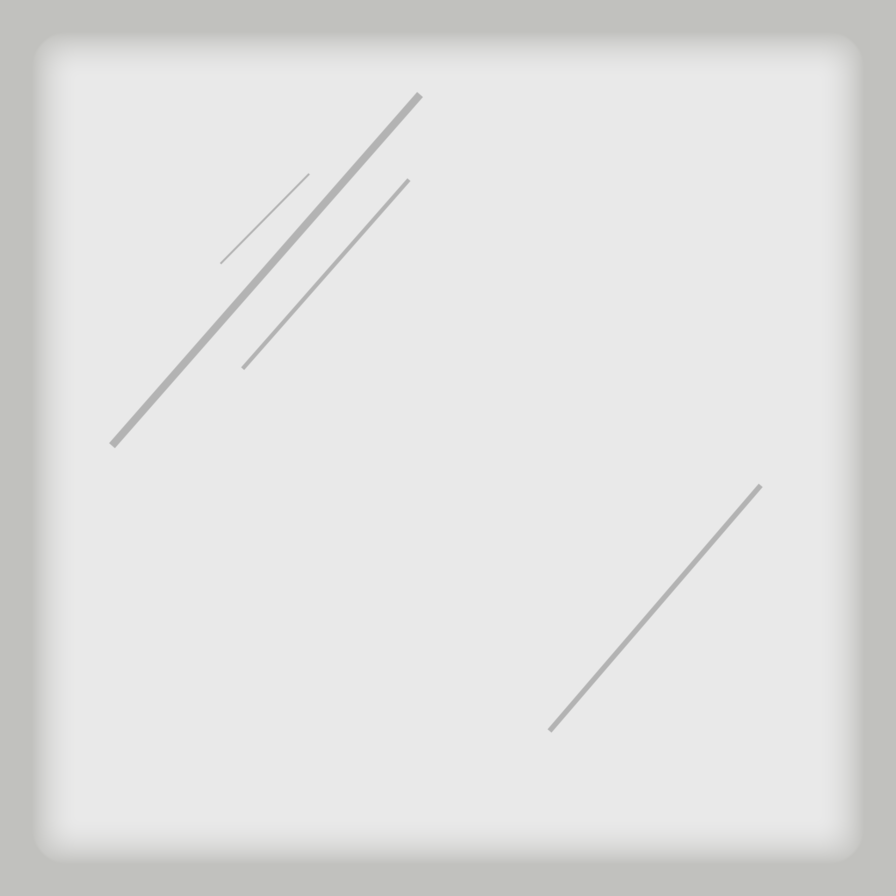
Write a three.js fragment shader that draws this background.

```glsl
varying vec2 vUv;

const vec3 FRAME_GREY = vec3(0.757, 0.757, 0.745);
const vec3 PANEL_GREY = vec3(0.914, 0.914, 0.914);
const vec3 STREAK_GREY = vec3(0.702, 0.702, 0.702);
const float EDGE_SOFTNESS = 0.001;

float roundedBox(vec2 p, float halfSize, float radius) {
  vec2 q = abs(p) - halfSize + radius;
  return length(max(q, 0.0)) + min(max(q.x, q.y), 0.0) - radius;
}

float coverage(float dist, float softness) {
  return 1.0 - smoothstep(-softness, softness, dist);
}

// Light grows inward from each side; the product rounds the corners
float innerLight(vec2 p, float halfSize, float depth) {
  vec2 inset = clamp((halfSize - abs(p)) / depth, 0.0, 1.0);
  vec2 light = 1.0 - (1.0 - inset) * (1.0 - inset);
  return light.x * light.y;
}

// Straight bar with square ends
float streak(vec2 p, vec2 start, vec2 end, float halfWidth, float softness) {
  vec2 axis = end - start;
  float len = length(axis);
  vec2 dir = axis / len;
  vec2 q = p - 0.5 * (start + end);
  float along = abs(dot(q, dir)) - 0.5 * len;
  float across = abs(dot(q, vec2(-dir.y, dir.x))) - halfWidth;
  return coverage(along, softness) * coverage(across, softness);
}

void main() {
  vec2 centered = vUv - 0.5;

  // Frame and softly shaded panel
  float panelHalf = 0.4645;
  float panel = coverage(roundedBox(centered, panelHalf, 0.042), 0.002);
  float light = innerLight(centered, panelHalf, 0.054);
  vec3 color = mix(FRAME_GREY, PANEL_GREY, panel * light);

  // Diagonal reflections
  float shine = streak(vUv, vec2(0.125, 0.5026), vec2(0.4688, 0.8945), 0.0043, EDGE_SOFTNESS);
  shine = max(shine, streak(vUv, vec2(0.2708, 0.5885), vec2(0.4564, 0.7995), 0.0023, EDGE_SOFTNESS));
  shine = max(shine, streak(vUv, vec2(0.2461, 0.7057), vec2(0.3451, 0.8060), 0.0011, EDGE_SOFTNESS));
  shine = max(shine, streak(vUv, vec2(0.6133, 0.1842), vec2(0.8490, 0.4583), 0.0029, EDGE_SOFTNESS));
  color = mix(color, STREAK_GREY, shine);

  gl_FragColor = vec4(color, 1.0);
}
```
